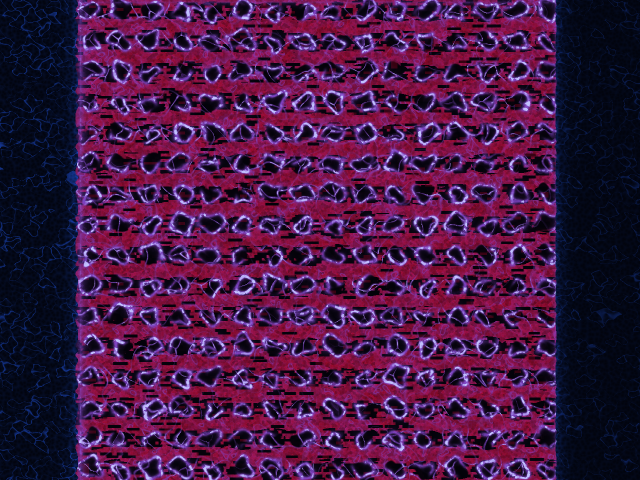
Reproduce this pattern procedurally as a Shadertoy shader.

```glsl
// Crimson panel of violet-rimmed dark holes in a square grid, on dark blue fibres.
#define PANEL_LEFT 0.160
#define PANEL_RIGHT 1.158
#define PITCH 0.0637
#define GRID_ORIGIN vec2(0.250, 0.0215)
#define STREAK_ROWS 175.0
#define STREAK_LENGTH 0.034
#define RING_WIDTH 0.060
#define FIBRE_SCALE 52.0

const vec3 NIGHT = vec3(0.005, 0.012, 0.045);
const vec3 BLUE = vec3(0.10, 0.27, 0.72);
const vec3 HOLE = vec3(0.012, 0.008, 0.035);
const vec3 CRIMSON = vec3(0.50, 0.03, 0.13);
const vec3 MAGENTA = vec3(0.52, 0.09, 0.36);
const vec3 VIOLET = vec3(0.50, 0.27, 0.79);
const vec3 PALE = vec3(0.76, 0.76, 1.0);

vec2 hash2(vec2 p) {
    vec3 q = fract(p.xyx * vec3(0.1031, 0.1030, 0.0973));
    q += dot(q, q.yzx + 33.33);
    return fract((q.xx + q.yz) * q.zy);
}

// Nearest distance, gap to the second nearest, and a random value per cell.
vec3 cellular(vec2 p) {
    vec2 base = floor(p);
    vec3 best = vec3(9.0, 9.0, 0.0);
    for (int j = -1; j <= 1; j++)
    for (int i = -1; i <= 1; i++) {
        vec2 id = base + vec2(i, j);
        vec2 h = hash2(id + 71.0);
        float d = length(id + h - p);
        if (d < best.x) best = vec3(d, best.x, h.x);
        else best.y = min(best.y, d);
    }
    return vec3(best.x, best.y - best.x, best.z);
}

vec2 warp(vec2 p) {
    return p + 0.25 * sin(p.yx * 2.3 + 1.7 * sin(p * 1.3))
             + 0.10 * sin(p.yx * 6.1 + p * 2.0);
}

// x: rim brightness, y: hole interior.
vec2 rings(vec2 g) {
    vec2 base = floor(g + 0.5);
    vec2 result = vec2(0.0);
    for (int j = -1; j <= 1; j++)
    for (int i = -1; i <= 1; i++) {
        vec2 id = base + vec2(i, j);
        vec2 h = hash2(id + 13.0), k = hash2(id + 57.0);
        vec2 q = g - id - (h - 0.5) * 0.16;
        q.x *= mix(0.72, 1.0, k.x);
        float a = atan(q.y, q.x);
        float radius = mix(0.20, 0.31, h.y)
            + 0.035 * sin(2.0 * a + 6.28 * h.x) + 0.025 * sin(3.0 * a + 6.28 * k.y);
        float d = length(q) - radius;
        float arc = smoothstep(-0.9, 0.1, cos(a - 6.28 * k.x) + k.y * 1.3 - 0.3);
        float rim = exp(-pow(d / RING_WIDTH, 2.0)) + 0.28 * exp(-abs(d) * 9.0);
        result.x = max(result.x, rim * arc * mix(0.65, 1.0, h.x));
        result.y = max(result.y, smoothstep(0.02, -0.05, d));
    }
    return result;
}

// Horizontal dashes, denser where coverage is high.
float streaks(vec2 p, float coverage) {
    float row = floor(p.y * STREAK_ROWS);
    float x = p.x / STREAK_LENGTH + hash2(vec2(row, 5.0)).x * 9.0;
    vec2 h = hash2(vec2(floor(x), row));
    float dash = smoothstep(0.5, 0.42, abs(fract(x) - 0.5) + 0.12 * h.y);
    return dash * step(h.x, coverage);
}

vec3 fibres(vec2 p) {
    vec2 q = warp(p * FIBRE_SCALE * vec2(0.8, 1.0));
    vec3 c = cellular(q);
    float thread = smoothstep(0.16, 0.0, c.y) * smoothstep(0.35, 0.95, c.z);
    float grain = cellular(p * 130.0).x;
    float left = step(p.x, 0.66);
    float outside = max(PANEL_LEFT - p.x, p.x - PANEL_RIGHT);
    float glow = exp(-max(outside, 0.0) * 75.0);
    float light = mix(0.34, 0.60, left) * thread + 0.15 * grain * mix(0.65, 1.0, left);
    return NIGHT + BLUE * (light + glow * (0.10 + 0.35 * grain));
}

vec3 panel(vec2 p) {
    vec2 g = (p - GRID_ORIGIN) / PITCH;
    vec2 local = fract(g + 0.5) - 0.5;
    vec2 ring = rings(g + 0.06 * sin(g.yx * 9.0));
    vec3 tissue = cellular(warp(g * 3.2));
    vec3 grain = cellular(p * 185.0);
    vec3 web = cellular(warp(g * 1.35 + 4.0));

    // Tissue with fine mottling and small ringlets
    float mottle = clamp(0.15 + 0.65 * tissue.z + 0.5 * (grain.x - 0.4), 0.0, 1.0);
    vec3 col = mix(CRIMSON, MAGENTA, mottle) * (0.80 + 0.4 * grain.z);
    float ringlet = smoothstep(0.10, 0.02, abs(tissue.x - 0.27)) * step(0.68, tissue.z);
    col = mix(col, VIOLET, 0.45 * ringlet);

    // Dark gaps in each row
    float band = smoothstep(0.40, 0.16, abs(local.y));
    float core = smoothstep(0.50, 0.20, length(local * vec2(0.8, 1.15)));
    float gap = streaks(p, 0.09 + 0.33 * band + 0.45 * core);
    gap = max(gap, ring.y * 0.97);
    vec3 dark = HOLE + vec3(0.20, 0.0, 0.03) * step(0.93, hash2(floor(p * vec2(70.0, STREAK_ROWS))).x);
    col = mix(col, dark, gap);

    // Violet rims and filaments with pale sparkles
    float filament = smoothstep(0.14, 0.0, web.y) * (0.30 + 0.55 * band) * smoothstep(0.1, 0.6, web.z);
    float border = exp(-abs(p.x - PANEL_LEFT - 0.008) * 110.0)
        + 0.7 * exp(-abs(PANEL_RIGHT - p.x) * 220.0) + 0.6 * exp(-abs(0.995 - p.y) * 220.0);
    float glow = max(max(ring.x, filament), border * 0.65) * (0.72 + 0.5 * grain.z);
    col = mix(col, VIOLET, clamp(glow, 0.0, 0.95));
    return mix(col, PALE, smoothstep(0.60, 1.15, glow) * smoothstep(0.25, 0.9, grain.z));
}

vec3 scene(vec2 p) {
    float ragged = 0.003 * sin(p.y * 190.0 + 2.0 * sin(p.y * 71.0));
    float inside = step(PANEL_LEFT + ragged, p.x) * step(p.x, PANEL_RIGHT + 0.4 * ragged);
    return inside > 0.5 ? panel(p) : fibres(p);
}

void mainImage(out vec4 fragColor, in vec2 fragCoord) {
    // Four samples per pixel smooth every edge
    vec3 sum = vec3(0.0);
    for (int j = 0; j < 2; j++)
    for (int i = 0; i < 2; i++)
        sum += scene((fragCoord + 0.5 * vec2(i, j) - 0.25) / iResolution.y);
    fragColor = vec4(sum * 0.25, 1.0);
}
```
